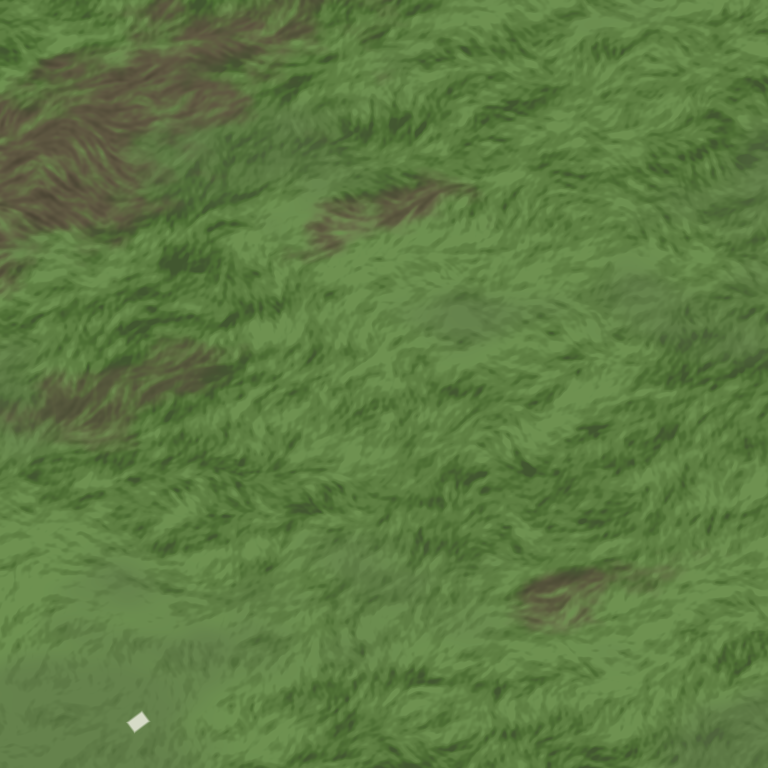
Write a WebGL 2 fragment shader that draws this texture.

```glsl
#version 300 es
precision highp float;

uniform vec2 u_resolution;
out vec4 fragColor;

float hash(vec2 cell) {
  vec3 q = fract(cell.xyx * 0.1031);
  q += dot(q, q.yzx + 33.33);
  return fract((q.x + q.y) * q.z);
}

float noise(vec2 p) {
  vec2 cell = floor(p);
  vec2 f = fract(p);
  f = f * f * (3.0 - 2.0 * f);
  float low = mix(hash(cell), hash(cell + vec2(1, 0)), f.x);
  float high = mix(hash(cell + vec2(0, 1)), hash(cell + vec2(1, 1)), f.x);
  return mix(low, high, f.y);
}

// Centred on zero
float fbm(vec2 p) {
  float sum = 0.0;
  float weight = 0.5;
  for (int i = 0; i < 4; i++) {
    sum += weight * (noise(p) - 0.5);
    p = mat2(1.6, 1.2, -1.2, 1.6) * p + 17.3;
    weight *= 0.5;
  }
  return sum;
}

// Grain smeared along the lie of the grass
float blades(vec2 p, float angle, float grain, float reach) {
  vec2 along = vec2(cos(angle), sin(angle)) * reach / 5.0;
  float sum = 0.0;
  for (int i = -5; i <= 5; i++) {
    sum += noise((p + along * float(i)) * grain) - 0.5;
  }
  return sum / 11.0;
}

float tuftHeight(vec2 p) {
  p.y -= 0.2 * p.x;
  return fbm(p * vec2(13.0, 25.0) + 5.0);
}

// Upper faces are positive, undersides negative
float tuftRelief(vec2 p, float depth) {
  return tuftHeight(p) - tuftHeight(p + vec2(-0.3, 1.0) * depth);
}

float bareSpot(vec2 p, vec2 centre, vec2 size, float slant, float ragged) {
  vec2 q = p - centre;
  q.y -= slant * q.x;
  return smoothstep(-0.3, 0.65, 1.0 - length(q / size) + ragged);
}

float bareGround(vec2 p) {
  float ragged = 2.4 * fbm(p * vec2(14.0, 22.0) + 40.0);
  float bare = bareSpot(p, vec2(0.12, 0.82), vec2(0.27, 0.11), 0.35, ragged);
  for (int i = 0; i < 5; i++) {
    float n = float(i);
    vec2 centre = fract(vec2(0.53, 0.73) + n * vec2(0.618, 0.755));
    vec2 size = mix(vec2(0.08, 0.028), vec2(0.13, 0.045), hash(vec2(n, 7.0)));
    float strength = mix(0.9, 0.55, fract(n * 0.618));
    bare = max(bare, strength * bareSpot(p, centre, size, 0.25, ragged));
  }
  return bare;
}

vec3 grassColour(float tone) {
  vec3 shadow = vec3(0.26, 0.34, 0.19);
  vec3 deep = vec3(0.30, 0.43, 0.20);
  vec3 middle = vec3(0.37, 0.50, 0.26);
  vec3 light = vec3(0.43, 0.57, 0.315);
  vec3 colour = mix(shadow, deep, smoothstep(-1.9, -0.8, tone));
  colour = mix(colour, middle, smoothstep(-1.0, 0.0, tone));
  return mix(colour, light, smoothstep(0.0, 1.1, tone));
}

float chip(vec2 p, vec2 centre, vec2 size, float edge) {
  vec2 q = mat2(0.8, -0.6, 0.6, 0.8) * (p - centre);
  vec2 d = abs(q) - size;
  return 1.0 - smoothstep(-edge, edge, max(d.x, d.y));
}

void main() {
  vec2 p = gl_FragCoord.xy / u_resolution.y;

  // Lie of the grass and its strands
  float angle = 0.25 + 2.6 * (noise(p * vec2(9.0, 14.0)) - 0.5)
              + 1.2 * (noise(p * 31.0) - 0.5);
  float strand = blades(p, angle, 165.0, 0.014);
  float fine = blades(p + 3.0, angle + 0.7, 210.0, 0.007);

  // Light and shade
  float broad = fbm(p * vec2(4.0, 6.0) + 11.0);
  float relief = tuftRelief(p, 0.013);
  float tone = 0.1 + 3.4 * broad + 4.2 * relief + 4.0 * strand + 1.8 * fine;

  // Worn soil with grass showing through
  float bare = bareGround(p);
  float soilCover = bare * clamp(0.85 - 2.0 * strand - 1.2 * relief, 0.0, 1.0);
  vec3 colour = grassColour(tone - 0.9 * bare);

  // Dull, cooler stretches
  float dull = smoothstep(-0.02, 0.2, fbm(p * vec2(3.0, 5.0) + 71.0));
  colour = mix(colour, vec3(0.36, 0.45, 0.28), 0.5 * dull);

  vec3 soil = vec3(0.39, 0.36, 0.27) * (1.0 + 0.6 * strand + 0.4 * relief);
  colour = mix(colour, soil, soilCover);

  float pale = chip(p, vec2(0.18, 0.06), vec2(0.012, 0.008), 0.002);
  colour = mix(colour, vec3(0.84, 0.86, 0.78), pale);
  fragColor = vec4(colour, 1.0);
}
```
